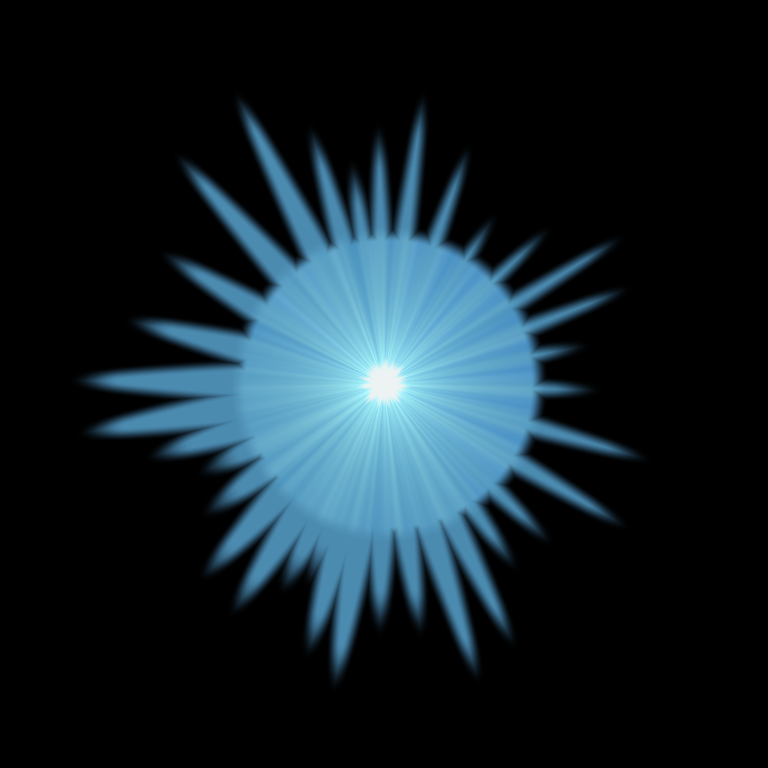
Reproduce this background procedurally as a three.js fragment shader.

```glsl
// A blue starburst on black: a soft disc, a fan of tapered spikes and a white core.
// The fan is an even ring whose angles and lengths are bent by short sums of waves;
// gradient noise sampled along the direction adds the fine radial streaks.

#define SPIKES 34
#define DISC_RADIUS 0.197
#define CORE_RADIUS 0.024
#define SOFTNESS 0.009
#define SPIKE_WIDTH 0.0175
#define SPIKE_LENGTH 0.337
#define GLOW_REACH 0.07
#define STREAK_GAIN 0.08
#define DISC_BLUE vec3(0.29, 0.56, 0.76)
#define SPIKE_TEAL vec3(0.295, 0.545, 0.69)
#define GLOW_CYAN vec3(0.46, 0.52, 0.32)
#define CORE_WHITE vec3(0.93, 0.95, 0.95)

varying vec2 vUv;

const float TAU = 6.283185;

vec2 hashGradient(vec2 cell) {
  float h = fract(sin(dot(cell, vec2(127.1, 311.7))) * 43758.5);
  return vec2(cos(TAU * h), sin(TAU * h));
}

float gradientNoise(vec2 p) {
  vec2 cell = floor(p);
  vec2 f = p - cell;
  vec2 u = f * f * f * (f * (f * 6.0 - 15.0) + 10.0);
  vec2 e = vec2(0.0, 1.0);
  float low = mix(dot(hashGradient(cell), f),
                  dot(hashGradient(cell + e.yx), f - e.yx), u.x);
  float high = mix(dot(hashGradient(cell + e.xy), f - e.xy),
                   dot(hashGradient(cell + e.yy), f - e.yy), u.x);
  return mix(low, high, u.y);
}

// Bends the even spacing of the ring into loose clusters.
float spikeAngle(float x) {
  return x + 0.062 + 0.2025 * cos(x - 2.765) + 0.102 * cos(2.0 * x - 0.81)
    + 0.023 * cos(3.0 * x - 2.49) + 0.033 * cos(4.0 * x + 1.45)
    + 0.049 * cos(5.0 * x - 0.61);
}

// Eight groups of long spikes over a slow swell around the ring.
float spikeLength(float x) {
  float groupPhase = 3.99 + 1.5 * exp(3.0 * cos(x - 4.07) - 3.0);
  return SPIKE_LENGTH + 0.055 * cos(8.0 * x - groupPhase)
    + 0.012 * cos(x - 2.96) + 0.028 * cos(2.0 * x - 4.25)
    + 0.012 * cos(3.0 * x - 1.48);
}

// Coverage of one spike: narrow at the centre, full at the rim, rounded at the tip.
float spikeMask(vec2 p, float x) {
  float angle = spikeAngle(x);
  float reach = spikeLength(x);
  vec2 axis = vec2(cos(angle), sin(angle));
  float along = dot(p, axis);
  float across = abs(p.x * axis.y - p.y * axis.x);
  float taper = clamp((reach - along) / (reach - 0.15), 0.0, 1.0);
  float width = SPIKE_WIDTH * (1.0 + 0.4 * cos(x - 3.7));
  width *= (0.4 + 1.9 * reach) * pow(taper, 0.6) * smoothstep(0.0, 0.2, along);
  float tipFade = 1.0 - smoothstep(reach - 0.06, reach + 0.01, along);
  return (1.0 - smoothstep(width - SOFTNESS, width + SOFTNESS, across))
    * tipFade * step(0.0, along);
}

void main() {
  vec2 p = vUv - 0.5;
  float r = length(p);
  vec2 direction = p / max(r, 0.0001);

  // Spikes
  float spikes = 0.0;
  for (int i = 0; i < SPIKES; i++) {
    spikes = max(spikes, spikeMask(p, TAU * float(i) / float(SPIKES)));
  }

  // Disc, a little to the right of the core
  float discDistance = length(p - vec2(0.006, 0.0)) - DISC_RADIUS;
  float disc = 1.0 - smoothstep(-0.012, 0.011, discDistance);

  // Radial streaks, finer and stronger toward the core
  float broad = gradientNoise(direction * 9.0 + 3.7);
  float fine = gradientNoise(direction * 19.0 + 17.3);
  float innerGain = exp(-r / 0.07);
  float streaks = broad + fine * (0.4 + 1.6 * innerGain);

  // Body colour and central glow
  vec3 body = mix(DISC_BLUE, SPIKE_TEAL, spikes * (1.0 - 0.65 * disc));
  body += disc * spikes * vec3(0.03, 0.035, 0.01);
  body += disc * streaks * STREAK_GAIN * vec3(1.0, 0.9, 0.4);
  body += GLOW_CYAN * exp(-r / GLOW_REACH) * disc;
  vec3 color = body * max(disc, spikes);

  // Ragged white core
  float coreEdge = CORE_RADIUS + 0.012 * gradientNoise(direction * 5.0 + 8.1);
  float core = 1.0 - smoothstep(coreEdge - 0.007, coreEdge + 0.009, r);
  color = mix(color, CORE_WHITE, core);

  gl_FragColor = vec4(clamp(color, 0.0, 1.0), 1.0);
}
```
